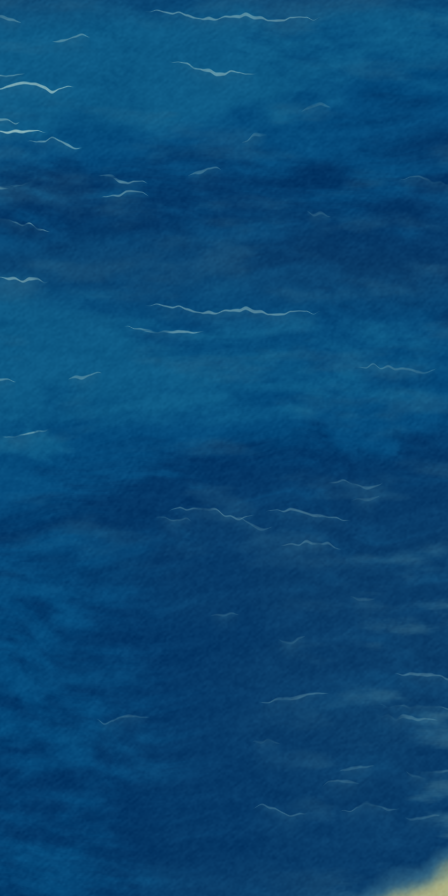
Write a Shadertoy shader that draws this texture.

```glsl
// A painted sea seen from above: broad blue swells, thin foam crests and a
// sandy corner. Warped bands pick the colours, stretched noise gives the brush
// marks, a loop scatters tapered foam strokes, fine noise adds paper grain.

const vec3 DEEP  = vec3(0.016, 0.215, 0.400);
const vec3 MID   = vec3(0.018, 0.290, 0.482);
const vec3 LIGHT = vec3(0.050, 0.350, 0.520);
const vec3 SLATE = vec3(0.062, 0.262, 0.428);
const vec3 HAZE  = vec3(0.190, 0.390, 0.510);
const vec3 FOAM  = vec3(0.560, 0.720, 0.740);
const vec3 SAND  = vec3(0.680, 0.700, 0.520);

const float SWELL_PERIOD = 0.656;  // in canvas widths
const float SWELL_CREST  = 1.850;
const float GRAIN        = 0.050;
const float BRUSH        = 0.050;
const int   STROKES      = 46;
const float TAU          = 6.28318;

float hash(vec2 p) {
    return fract(sin(dot(p, vec2(127.1, 311.7))) * 43758.5453);
}

float noise(vec2 p) {
    vec2 i = floor(p), f = fract(p);
    f = f * f * (3.0 - 2.0 * f);
    return mix(mix(hash(i), hash(i + vec2(1, 0)), f.x),
               mix(hash(i + vec2(0, 1)), hash(i + vec2(1, 1)), f.x), f.y);
}

float fbm(vec2 p) {
    float sum = 0.0, amp = 0.5;
    for (int i = 0; i < 5; i++) {
        sum += amp * noise(p);
        p = mat2(1.6, 1.2, -1.2, 1.6) * p + 7.3;
        amp *= 0.5;
    }
    return sum / 0.969;
}

// Tapered wavy foam line; x is the sharp crest, y the soft wash below it
vec2 foamStroke(vec2 p, vec2 centre, float halfLen, float width, float seed) {
    vec2 d = p - centre;
    float along = d.x / halfLen;
    float taper = max(1.0 - along * along, 0.0);
    float wave = 0.030 * (noise(vec2(p.x * 17.0, seed)) - 0.5)
               + 0.010 * (noise(vec2(p.x * 60.0, seed + 9.0)) - 0.5);
    float h = d.y - wave + 0.12 * d.x * (hash(vec2(seed, 4.0)) - 0.4);
    float px = 1.0 / iResolution.x;
    float w = width * taper * (0.3 + noise(vec2(p.x * 45.0, seed + 3.0)));
    float crest = (1.0 - smoothstep(w - px, w + px, abs(h))) * smoothstep(0.0, 0.3, taper);
    float wash = smoothstep(0.004, -0.002, h) * exp(min(h, 0.0) * 55.0) * taper;
    return vec2(crest, wash);
}

// Blue body of the water, from swells above to slate shallows below
vec3 waterColour(vec2 p, float brush) {
    float blot = fbm(p * vec2(2.3, 5.0) + 3.0) - 0.5;
    float y = p.y + 0.22 * (fbm(p * vec2(2.0, 4.0) + 20.0) - 0.5);
    float upper = smoothstep(0.72, 1.0, y);
    float right = smoothstep(0.05, 0.55, p.x + 0.7 * blot);

    float swell = 0.50 + 0.36 * cos(TAU * (y - SWELL_CREST) / SWELL_PERIOD)
                + 0.34 * (0.5 - p.x);
    float tone = mix(mix(0.40, 0.12, right), swell, upper);
    tone += 0.75 * blot + 0.55 * (brush - 0.5);

    vec3 col = mix(DEEP, MID, smoothstep(0.10, 0.55, tone));
    col = mix(col, LIGHT, smoothstep(0.50, 0.95, tone));

    float trough = exp(-pow((y - 1.40) / 0.09, 2.0)) + smoothstep(1.90, 2.0, y);
    float slate = mix(0.75 * right, 0.7 * trough, upper);
    return mix(col, SLATE, clamp(slate * (0.7 + blot), 0.0, 1.0));
}

void mainImage(out vec4 fragColor, in vec2 fragCoord) {
    vec2 p = fragCoord / iResolution.x;
    float brush = fbm(p * vec2(9.0, 32.0) + 2.0 * noise(p * 6.0));
    vec3 col = waterColour(p, brush);

    // Pale dragged haze, strongest along the right of the lower half
    float drag = fbm(p * vec2(6.0, 20.0) + 40.0);
    float hazeZone = mix(0.75 * smoothstep(0.5, 1.0, p.x), 0.28, smoothstep(0.6, 0.9, p.y));
    col = mix(col, HAZE, hazeZone * smoothstep(0.50, 0.80, drag));

    // Scattered foam: bright at the upper left, faint and grey lower down
    for (int i = 0; i < STROKES; i++) {
        float s = float(i) + 1.0;
        float low = step(0.5, fract(s * 0.5));
        vec3 r = vec3(hash(vec2(s, 1.7)), hash(vec2(s, 5.3)), hash(vec2(s, 8.9)));
        vec2 centre = vec2(mix(r.x * r.x, 0.15 + 0.85 * sqrt(r.x), low),
                           mix(1.02 + 0.96 * r.y, 0.08 + 0.90 * r.y, low));
        vec2 f = foamStroke(p, centre, 0.025 + 0.08 * r.z, 0.0035, s * 13.0);
        float strength = mix(0.95 - 0.75 * centre.x, 0.32, low) * (0.35 + 0.65 * r.z);
        col = mix(col, HAZE, 0.35 * f.y);
        col = mix(col, FOAM, strength * f.x * smoothstep(0.25, 0.6, brush));
    }

    // One long crest riding on each swell
    for (int k = 0; k < 2; k++) {
        vec2 centre = vec2(0.52, 1.955 - SWELL_PERIOD * float(k));
        vec2 f = foamStroke(p, centre, 0.20, 0.0032, 71.0);
        col = mix(col, HAZE, 0.4 * f.y);
        col = mix(col, FOAM, 0.5 * f.x);
    }

    // Sandy shore in the lower right corner
    float shore = 0.5 * (p.x - 0.79) - p.y + 0.05 * (fbm(p * 14.0) - 0.5);
    col = mix(col, HAZE, 0.8 * smoothstep(-0.025, 0.025, shore));
    col = mix(col, SAND, smoothstep(0.015, 0.085, shore));

    // Brush relief and slanted paper grain
    vec2 slant = mat2(0.8, -0.6, 0.6, 0.8) * p;
    float grain = 0.6 * noise(slant * vec2(85.0, 170.0)) + 0.4 * noise(p * 190.0) - 0.5;
    col += vec3(0.6, 1.0, 1.0) * (GRAIN * grain + BRUSH * (brush - 0.5));
    fragColor = vec4(clamp(col, 0.0, 1.0), 1.0);
}
```
